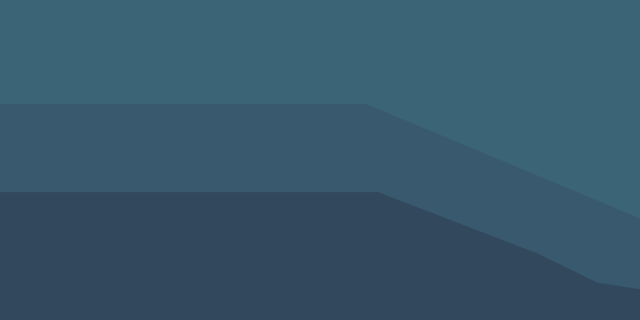
A WebGL 2 fragment shader for this background:

```glsl
#version 300 es
precision highp float;

uniform vec2 u_resolution;
out vec4 outColor;

#define TOP_COLOR vec3(0.232, 0.394, 0.468)
#define BAND_COLOR vec3(0.224, 0.350, 0.436)
#define BASE_COLOR vec3(0.197, 0.288, 0.366)
#define BAND_LEVEL 0.6745
#define BAND_BEND 1.146
#define BAND_SLOPE 0.4177
#define BASE_LEVEL 0.3997
#define BASE_BENDS vec3(1.182, 1.680, 1.867)
#define BASE_SLOPES vec3(0.385, 0.486, 0.157)

// Height of the upper ridge: level, then one straight descent
float bandHeight(float x) {
    return BAND_LEVEL - BAND_SLOPE * max(x - BAND_BEND, 0.0);
}

// Height of the lower ridge: level, then three descents between bends
float baseHeight(float x) {
    vec3 ends = vec3(BASE_BENDS.yz, 1e3);
    vec3 runs = clamp(vec3(x), BASE_BENDS, ends) - BASE_BENDS;
    return BASE_LEVEL - dot(runs, BASE_SLOPES);
}

// Smooth coverage below a ridge, from the signed height above it
float coverBelow(float above) {
    float edge = max(fwidth(above), 1e-5);
    return clamp(0.5 - above / edge, 0.0, 1.0);
}

void main() {
    // Canvas units: two wide, one high
    vec2 p = gl_FragCoord.xy / u_resolution * vec2(2.0, 1.0);

    // Layers from back to front
    vec3 color = TOP_COLOR;
    color = mix(color, BAND_COLOR, coverBelow(p.y - bandHeight(p.x)));
    color = mix(color, BASE_COLOR, coverBelow(p.y - baseHeight(p.x)));
    outColor = vec4(color, 1.0);
}
```
